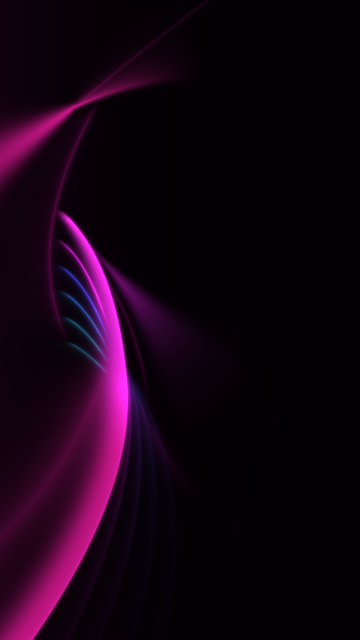
Give the GLSL for this background, as a Shadertoy shader.

```glsl
// Magenta light ribbons with blue fins, sweeping over a black background.

#define CANVAS vec2(432.0, 768.0)   // design grid, stretched over the canvas
#define FINS 5
#define FAN_EDGES 4
#define BASE vec3(0.012, 0.0, 0.014)
#define PINK vec3(0.88, 0.10, 0.58)
#define MAGENTA vec3(0.92, 0.16, 0.86)
#define VIOLET vec3(0.62, 0.08, 0.62)
#define PLUM vec3(0.45, 0.03, 0.34)
#define BLUE vec3(0.16, 0.22, 0.75)
#define TEAL vec3(0.12, 0.50, 0.62)

// Quadratic Bezier running down the canvas: x = signed distance
// (positive to its right), y = parameter along the curve.
vec2 arc(vec2 p, vec2 a, vec2 b, vec2 c) {
    vec2 bend = a - 2.0 * b + c, start = b - a;
    float rise = p.y - a.y;
    float root = sqrt(max(start.y * start.y + bend.y * rise, 0.0));
    float t = rise / (start.y + root);
    vec2 tangent = start + bend * t;
    float x = a.x + t * (2.0 * start.x + bend.x * t);
    return vec2((p.x - x) * abs(tangent.y) / max(length(tangent), 0.001), t);
}

// Glow with separate falloff to the left and right of an edge.
float veil(float d, float left, float right) {
    return exp(-max(-d, 0.0) / left - max(d, 0.0) / right);
}

// Fades both ends of a curve.
float ends(float t, float fadeIn, float fadeOut) {
    return smoothstep(0.0, fadeIn, t) * (1.0 - smoothstep(1.0 - fadeOut, 1.0, t));
}

float gauss(float x) { return exp(-x * x); }

// Two opposed beams that cross at a bright knot near the top left.
vec3 upperBeams(vec2 p) {
    vec2 q = p - vec2(90.0, 128.0);
    float s = max(-q.x / 90.0, 0.0);
    float left = gauss((q.y - 62.0 * s) / (4.0 + 27.0 * s)) * mix(0.85, 0.62, s);

    float r = max(q.x / 160.0, 0.0);
    float lower = q.y + 75.0 * r - 35.0 * r * r;
    float right = exp(-max(-lower, 0.0) / (4.0 + 32.0 * r))
                * gauss(max(lower, 0.0) / (3.0 + 5.0 * r))
                * 0.85 * pow(max(1.0 - r, 0.0), 1.6);

    float line = q.y + 128.0 * r + 9.0 * r * (1.0 - r);
    float streak = exp(-abs(line) / 1.8) * 0.4 * smoothstep(0.0, 0.15, r) * (1.0 - 0.4 * r);
    return PINK * mix(left, right, smoothstep(-6.0, 6.0, q.x)) + PLUM * streak;
}

// Wide violet beam to the right of the ribbon, with a hairline in the gap.
vec3 sideBeam(vec2 p) {
    vec2 apex = vec2(100.0, 285.0);
    float r = length(p - apex);
    float inner = arc(p, apex, vec2(172.0, 375.0), vec2(212.0, 540.0)).x;
    float outer = arc(p, apex, vec2(150.0, 340.0), vec2(250.0, 395.0)).x;
    float width = 2.0 + 0.11 * r;
    float beam = smoothstep(-0.3 * width, width, inner)
               * (1.0 - smoothstep(-1.2 * width, 0.5 * width, outer))
               * gauss(r / 125.0) * step(apex.y, p.y);
    vec2 hair = arc(p, vec2(122.0, 325.0), vec2(170.0, 395.0), vec2(181.0, 500.0));
    vec2 tail = arc(p, vec2(150.0, 430.0), vec2(180.0, 540.0), vec2(250.0, 610.0));
    return VIOLET * 0.9 * beam
         + PLUM * 0.45 * veil(hair.x, 2.5, 1.5) * ends(hair.y, 0.2, 0.4)
         + PLUM * 0.28 * veil(tail.x, 12.0, 5.0) * ends(tail.y, 0.3, 0.6);
}

// Main ribbon: a narrow crest that opens into a broad falling sheet.
vec3 ribbon(vec2 p) {
    vec2 waist = vec2(152.0, 460.0);
    vec2 crest = arc(p, vec2(70.0, 250.0), vec2(140.0, 310.0), waist);
    vec2 sheet = arc(p, waist, vec2(162.0, 590.0), vec2(38.0, 768.0));
    float low = smoothstep(-8.0, 8.0, p.y - waist.y);
    float d = mix(crest.x, sheet.x, low);
    float drop = clamp(sheet.y, 0.0, 1.0);
    float width = mix(mix(3.0, 23.0, clamp(crest.y, 0.0, 1.0)), 23.0 + 9.0 * drop, low);
    float shown = smoothstep(0.0, 0.12, crest.y);
    float body = gauss(min(d + 0.25 * width, 0.0) / width) * exp(-max(d, 0.0) / 1.5);
    float rim = veil(d, 3.5, 1.8) * mix(0.35, 0.16, low);
    vec3 tint = mix(MAGENTA, PINK * 0.87, smoothstep(430.0, 560.0, p.y));

    vec2 fold = arc(p, vec2(135.0, 400.0), vec2(110.0, 540.0), vec2(-10.0, 655.0));
    float haze = veil(fold.x, 24.0, 30.0) * smoothstep(0.0, 0.35, fold.y)
               * mix(0.42, 0.22, clamp(fold.y, 0.0, 1.0));
    return shown * (tint * 0.88 * body + MAGENTA * rim)
         + PINK * haze * (1.0 - smoothstep(-6.0, 2.0, d));
}

void mainImage(out vec4 fragColor, in vec2 fragCoord) {
    vec2 p = fragCoord / iResolution.xy * CANVAS;
    p.y = CANVAS.y - p.y;           // measure downwards from the top

    // Ambient haze and the faint bow that links both halves
    vec3 color = BASE + PLUM * 0.11 * exp(-p.x / 85.0);
    vec2 bow = arc(p, vec2(122.0, 115.0), vec2(20.0, 290.0), vec2(85.0, 418.0));
    color += PLUM * ends(bow.y, 0.1, 0.2)
           * (0.48 * veil(bow.x, 3.0, 2.0) + 0.14 * veil(bow.x, 28.0, 5.0));

    color += upperBeams(p) + sideBeam(p);

    // Dark fan below the waist, from violet to blue
    for (int i = 0; i < FAN_EDGES; i++) {
        float k = float(i);
        vec2 edge = arc(p, vec2(152.0, 440.0), vec2(178.0 + 22.0 * k, 585.0),
                        vec2(70.0 + 40.0 * k, 790.0));
        vec3 tint = mix(VIOLET, BLUE, min(k * 0.5, 1.0));
        float fade = smoothstep(0.0, 0.12, edge.y) * exp(-2.1 * max(edge.y, 0.0) - 0.4 * k);
        color += tint * fade * 0.55 * veil(edge.x, 9.0, 1.5);
    }

    // Curved fins that flow into the ribbon
    for (int i = 0; i < FINS; i++) {
        float k = float(i);
        vec2 fin = arc(p, vec2(66.0 + 0.8 * k * k, 285.0 + 31.0 * k),
                       vec2(105.0, 307.0 + 28.5 * k), vec2(132.0, 400.0 + 13.0 * k));
        vec3 tint = mix(mix(VIOLET, BLUE, min(k, 1.0)), TEAL, clamp(k * 0.5 - 0.5, 0.0, 1.0));
        float glow = veil(fin.x, 1.6, 1.2) + 0.18 * veil(fin.x, 7.0, 3.0);
        color += tint * glow * ends(fin.y, 0.25, 0.3) * (1.1 - 0.14 * k);
    }

    color += ribbon(p);
    fragColor = vec4(min(color, 1.0), 1.0);
}
```
